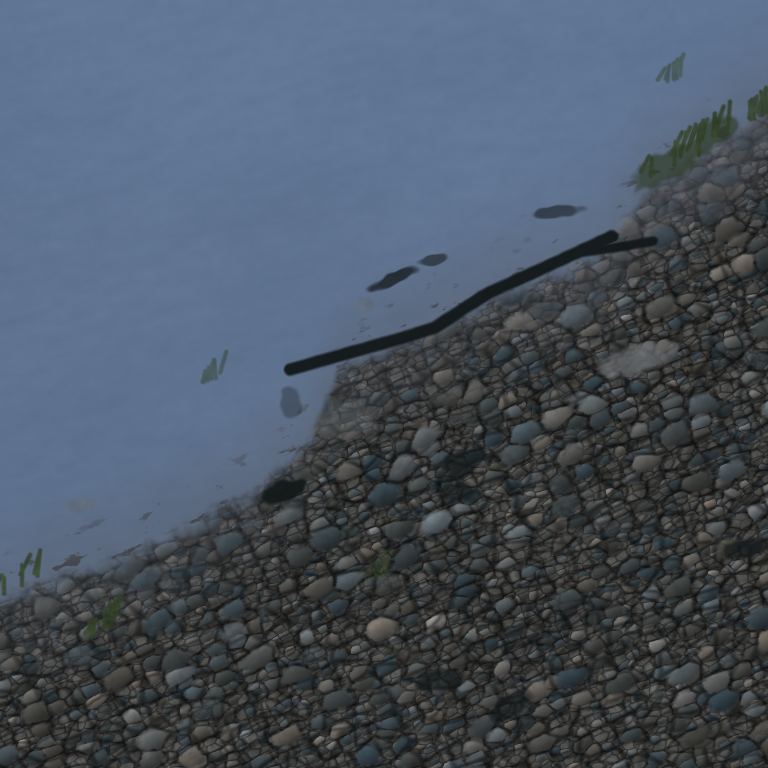
Give the GLSL for this texture, as a three.js fragment shader.

```glsl
varying vec2 vUv;

#define WATER vec3(.37, .45, .565)
#define SILT vec3(.30, .30, .295)
#define WET vec3(.35, .37, .41)
#define DARK vec3(.07, .09, .095)
#define GRASS vec3(.19, .25, .14)
#define PALE vec3(.44, .45, .46)
#define TILT .42
#define STONE_SCALE 24.
#define STICK_WIDTH .0085

vec2 hash2(vec2 p) {
  vec3 q = fract(p.xyx * vec3(.1031, .1030, .0973));
  q += dot(q, q.yzx + 33.33);
  return fract((q.xx + q.yz) * q.zy);
}

float corner(vec2 i, vec2 f, vec2 o) { return dot(hash2(i + o) * 2. - 1., f - o); }

float gradientNoise(vec2 p) {
  vec2 i = floor(p), f = fract(p), u = f * f * (3. - 2. * f), e = vec2(1, 0);
  return mix(mix(corner(i, f, e.yy), corner(i, f, e), u.x),
             mix(corner(i, f, e.yx), corner(i, f, e.xx), u.x), u.y);
}

float fbm(vec2 p) {
  float sum = 0., amp = .6;
  for (int i = 0; i < 4; i++) {
    sum += amp * gradientNoise(p);
    p = p * 2.03 + 17.3;
    amp *= .55;
  }
  return sum;
}

vec2 turn(vec2 p, float a) {
  return vec2(cos(a) * p.x + sin(a) * p.y, cos(a) * p.y - sin(a) * p.x);
}

float ramp(float a, float b, float x) { return clamp((x - a) / (b - a), 0., 1.); }

// Height of the waterline at x
float shoreline(float x) {
  return .22 + .06 * ramp(0., .18, x) + .07 * ramp(.18, .325, x)
    + .08 * ramp(.325, .404, x) + .08 * ramp(.404, .44, x) + .1 * ramp(.44, .65, x)
    + .05 * ramp(.65, .78, x) + .09 * ramp(.78, .84, x) + .107 * ramp(.84, 1., x);
}

// One layer of lit pebbles over a base colour
vec3 pebbles(vec3 base, vec2 p, float amount) {
  vec2 near = vec2(0), id = vec2(0);
  float d1 = 9., d2 = 9.;
  for (int i = 0; i < 9; i++) {
    vec2 c = floor(p) + vec2(mod(float(i), 3.), floor(float(i) / 3.)) - 1.;
    vec2 v = p - c - .15 - .7 * hash2(c);
    float d = length(v);
    if (d < d1) { d2 = d1; d1 = d; near = v; id = c; }
    else d2 = min(d2, d);
  }
  vec2 h = hash2(id + 41.), k = hash2(id + 97.);
  float body = smoothstep(0., .22, d2 - d1) * smoothstep(.68, .35, d1);
  vec3 stone = mix(vec3(.20, .225, .23), vec3(.38, .38, .375), h.x * h.x);
  stone += (k.x - .5) * vec3(.06, 0, -.05) + smoothstep(.95, 1., k.y) * .12;
  stone *= 1. + .75 * dot(near, vec2(-.2, .95));
  base *= mix(.62, 1., smoothstep(0., .3, d2 - d1));
  return mix(base, stone, body * smoothstep(1. - amount, 1.1 - amount, h.y));
}

// Soft ragged ellipse: centre in xy, radii in zw
float blob(vec4 e, float angle) {
  float d = length(turn(vUv - e.xy, angle) / e.zw) + .5 * gradientNoise(vUv * 70.);
  return smoothstep(1.2, .75, d);
}

float segment(vec2 p, vec2 a, vec2 b) {
  vec2 pa = p - a, ba = b - a;
  return length(pa - ba * clamp(dot(pa, ba) / dot(ba, ba), 0., 1.));
}

// Leaning blades: root in xy, spread and height in zw
float tuft(vec4 t) {
  float mask = 0.;
  for (int i = 0; i < 9; i++) {
    vec2 h = hash2(t.xy * 91. + float(i) * 7.1), c = h - .5;
    vec2 foot = t.xy + t.z * vec2(c.x, .45 * c.x + .25 * c.y);
    vec2 tip = foot + t.w * vec2(.55 * h.y - .1, .5 + .6 * h.x);
    mask = max(mask, smoothstep(.0045, .001, segment(vUv, foot, tip)));
  }
  return mask;
}

void main() {
  vec2 p = vUv;
  float broad = fbm(p * 7.), fine = fbm(p * 65.);
  float depth = (shoreline(p.x) - p.y) * .8 + .025 * fbm(p * 22.);

  // Water with faint slanted ripples
  vec2 flow = turn(p, .25);
  vec3 water = WATER + vec3(.01, .012, .018) * (p.y * 2. - 1.) + .012 * fine;
  water += .022 * fbm(flow * vec2(22, 60)) + .03 * fbm(flow * vec2(3, 8));
  water = mix(water, WET, .4 * smoothstep(-.12, 0., depth));

  // Gravel bank, wetter beside the water
  vec2 q = turn(p + .006 * vec2(fine, broad), TILT) * vec2(1, 1.55) * STONE_SCALE;
  vec3 ground = SILT * (1. + .35 * broad + .45 * fine);
  ground = pebbles(ground, q * 2.6, .65);
  ground = pebbles(ground, q * 1.5 + 31., .45);
  ground = pebbles(ground, q + 73., .22) * (1. + .3 * fine);
  float wet = smoothstep(.12, 0., depth) * (.26 + .33 * smoothstep(.7, .9, p.x));
  ground = mix(ground, WET * (1. + .3 * fine), wet);
  vec3 col = mix(water, ground, smoothstep(-.012, .014, depth + .012 * fine));

  // Clods breaking the shallow surface
  float clod = smoothstep(.16, .3, fbm(turn(p, TILT) * vec2(28, 60)));
  clod *= smoothstep(-.07, -.01, depth) * smoothstep(.04, 0., depth);
  col = mix(col, SILT * .75, .7 * clod);

  // Pale slabs and patches
  float pale = blob(vec4(.827, .531, .052, .018), .3)
    + .5 * blob(vec4(.45, .452, .045, .025), .2)
    + .45 * blob(vec4(.475, .603, .014, .01), .4)
    + .45 * blob(vec4(.104, .342, .022, .01), .2);
  col = mix(col, PALE * (.92 + .3 * fine), pale * .75);

  // Dark stones and floating scraps
  float dark = blob(vec4(.368, .36, .032, .014), .35)
    + .8 * blob(vec4(.514, .638, .034, .008), .4)
    + .6 * blob(vec4(.564, .661, .02, .007), .2)
    + .6 * blob(vec4(.725, .724, .035, .008), .1)
    + .65 * blob(vec4(.6, .395, .032, .017), .5)
    + .65 * blob(vec4(.596, .36, .024, .012), .1)
    + .65 * blob(vec4(.573, .115, .035, .014), .1)
    + .65 * blob(vec4(.664, .08, .032, .014), .6)
    + .7 * blob(vec4(.97, .286, .03, .012), .2)
    + .35 * blob(vec4(.378, .475, .014, .02), 0.);
  col = mix(col, DARK, min(dark, 1.) * .92);

  // Bent stick with a side twig
  vec2 s = p + .003 * vec2(fine, broad);
  vec2 a = vec2(.449, .539), b = vec2(.566, .573), c = vec2(.638, .62);
  float stick = min(segment(s, vec2(.378, .519), a), segment(s, a, b));
  stick = min(stick, min(segment(s, b, c), segment(s, c, vec2(.797, .693))));
  stick = min(stick, segment(s, vec2(.755, .672), vec2(.85, .686)) + .002);
  col = mix(col, DARK, .95 * smoothstep(.002, -.003, stick - STICK_WIDTH));

  // Grass along the edge
  float turf = blob(vec4(.873, .785, .055, .02), .5) + blob(vec4(.935, .83, .03, .016), .5);
  float grass = tuft(vec4(.866, .785, .09, .034)) + tuft(vec4(.925, .825, .06, .034))
    + tuft(vec4(.99, .855, .05, .035)) + tuft(vec4(.02, .24, .08, .03))
    + tuft(vec4(.13, .18, .04, .03)) + .6 * tuft(vec4(.488, .25, .04, .025))
    + .6 * tuft(vec4(.875, .9, .05, .025)) + .6 * tuft(vec4(.275, .508, .025, .025));
  col = mix(col, GRASS * .85, .6 * min(turf, 1.));
  col = mix(col, GRASS * (1. + .5 * fine), .8 * min(grass, 1.));

  gl_FragColor = vec4(clamp(col, 0., 1.), 1);
}
```
